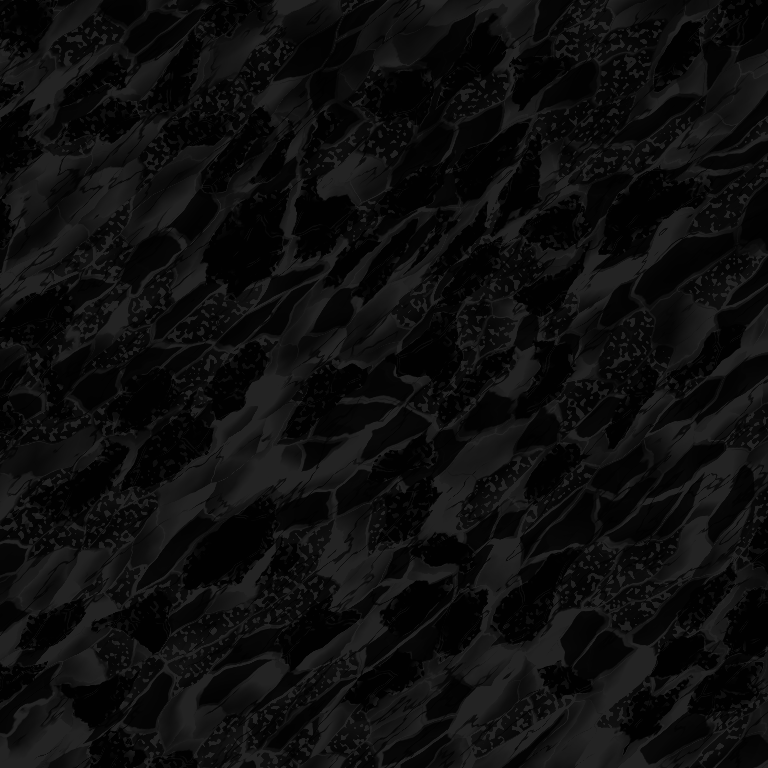
A WebGL 2 fragment shader for this texture map:

```glsl
#version 300 es
precision highp float;

uniform vec2 u_resolution;
out vec4 fragColor;

const vec3 PIT_COLOR = vec3(0.003);
const vec3 RIDGE_COLOR = vec3(0.138);
const float TONE_GAIN = 1.5;
const float GRAIN_ANGLE = 0.74;
const vec2 GRAIN_FREQ = vec2(8.5, 16.5);   // shards along and across the grain
const float WARP = 1.1;
const float JAG = 0.24;
const float PIT_SHARE = 0.5;
const float EDGE_SOFT = 0.02;
const float GLOW_FALLOFF = 4.5;
const float RIM_WIDTH = 0.022;
const float SPECK_BAND = 0.24;
const vec2 SPECK_FREQ = vec2(30.0, 16.0);
const float SPECK_LEVEL = 0.6;

struct Shard {
    float border;   // distance to the nearest shard edge
    vec2 offset;    // position relative to the shard centre
    vec2 id;        // two random values per shard
};

// Integer hash to two values in 0..1
vec2 hash2(vec2 cell) {
    uvec2 v = uvec2(ivec2(cell)) * 1664525u + 1013904223u;
    v.x += v.y * 1664525u;
    v.y += v.x * 1664525u;
    v ^= v >> 16u;
    v.x += v.y * 1664525u;
    v.y += v.x * 1664525u;
    v ^= v >> 16u;
    return vec2(v & 65535u) / 65535.0;
}

// Linear value noise, whose kinks give angular outlines
float noise(vec2 p) {
    vec2 i = floor(p), f = fract(p);
    float low = mix(hash2(i).x, hash2(i + vec2(1, 0)).x, f.x);
    float high = mix(hash2(i + vec2(0, 1)).x, hash2(i + vec2(1, 1)).x, f.x);
    return mix(low, high, f.y);
}

float fbm(vec2 p) {
    float sum = 0.0, gain = 0.53;
    for (int i = 0; i < 4; i++) {
        sum += gain * noise(p);
        p = p * 2.03 + 19.7;
        gain *= 0.5;
    }
    return sum;
}

vec2 noise2(vec2 p) {
    return vec2(fbm(p), fbm(p + 57.3)) - 0.5;
}

// Voronoi shard with true edge distance
Shard shardAt(vec2 p) {
    vec2 base = floor(p), nearest = vec2(0), cell = base;
    float best = 1e3;
    for (int y = -1; y <= 1; y++)
    for (int x = -1; x <= 1; x++) {
        vec2 c = base + vec2(x, y);
        vec2 r = c + hash2(c) - p;
        if (dot(r, r) < best) {
            best = dot(r, r);
            nearest = r;
            cell = c;
        }
    }
    float border = 1e3;
    for (int y = -2; y <= 2; y++)
    for (int x = -2; x <= 2; x++) {
        vec2 c = cell + vec2(x, y);
        vec2 r = c + hash2(c) - p;
        vec2 gap = r - nearest;
        if (dot(gap, gap) > 1e-4)
            border = min(border, dot(0.5 * (r + nearest), normalize(gap)));
    }
    return Shard(border, -nearest, hash2(cell + 311.0));
}

// Tilted plane shading of one shard
float facet(Shard s, float slope) {
    float turn = 6.2832 * s.id.y;
    return clamp(0.5 + slope * dot(s.offset, vec2(cos(turn), sin(turn))), 0.0, 1.0);
}

void main() {
    vec2 uv = gl_FragCoord.xy / u_resolution;
    float c = cos(GRAIN_ANGLE), s = sin(GRAIN_ANGLE);
    vec2 grain = vec2(c * uv.x + s * uv.y, c * uv.y - s * uv.x) * GRAIN_FREQ + 40.0;

    // Bent and jagged shards at two scales
    vec2 bent = grain + WARP * noise2(grain * 0.8);
    Shard big = shardAt(bent + JAG * noise2(grain * 5.0));
    Shard small = shardAt(bent * vec2(1.3, 1.8) + 0.7 * JAG * noise2(grain * 4.0) + 90.0);

    // Sharp grey facets, brighter beside the edges of pits
    float cloud = smoothstep(0.25, 0.7, fbm(grain * 0.5 + 23.0));
    float fine = mix(0.6, facet(small, 1.5), smoothstep(0.0, EDGE_SOFT, small.border));
    float plane = mix(0.65, facet(big, 1.1), smoothstep(0.0, EDGE_SOFT, big.border));
    float glow = exp(-GLOW_FALLOFF * big.border);
    float tone = (0.2 + 0.8 * fine) * (0.3 + 0.7 * plane) * (0.6 + 0.6 * cloud);
    tone = mix(tone, 0.85, 0.5 * glow * (0.35 + 0.65 * cloud));

    // Black pits and slivers with ragged rims
    float rim = 0.02 + 0.15 * noise(grain * 3.0 + 11.0);
    float depth = big.border - rim;
    float isPit = step(big.id.x, PIT_SHARE);
    float pit = isPit * smoothstep(0.0, 2.0 * EDGE_SOFT, depth);
    float sliver = step(small.id.x, 0.32) * smoothstep(0.05, 0.09, small.border);
    tone *= (1.0 - pit) * (1.0 - 0.85 * sliver);

    // Crumbs along pit rims and over rough shards
    float crumbs = smoothstep(SPECK_LEVEL, SPECK_LEVEL + 0.1, noise(grain * SPECK_FREQ));
    float patches = smoothstep(0.3, 0.55, noise(grain * 2.2 + 71.0));
    float band = pit * (1.0 - smoothstep(0.0, SPECK_BAND, depth)) * patches;
    float rough = step(0.76, small.id.x) * smoothstep(0.02, 0.06, small.border);
    tone *= 1.0 - 0.7 * rough;
    tone += 0.5 * crumbs * max(band, rough * (1.0 - 0.5 * pit));

    // Broken bright rims and dark cracks along the grain
    float broken = smoothstep(0.4, 0.6, noise(grain * vec2(9.0, 6.0) + 33.0));
    tone += 0.35 * isPit * broken * (1.0 - smoothstep(0.0, RIM_WIDTH, abs(depth - RIM_WIDTH)));
    float crease = 1.0 - smoothstep(0.0, RIM_WIDTH, abs(small.border - 0.03));
    tone += 0.22 * crease * broken * max(pit, sliver);
    float crack = abs(fbm(grain * vec2(1.5, 3.5) + 130.0) - 0.5);
    tone *= 1.0 - 0.75 * (1.0 - smoothstep(0.004, 0.03, crack)) * patches;

    fragColor = vec4(mix(PIT_COLOR, RIDGE_COLOR, clamp(TONE_GAIN * tone, 0.0, 1.0)), 1.0);
}
```
